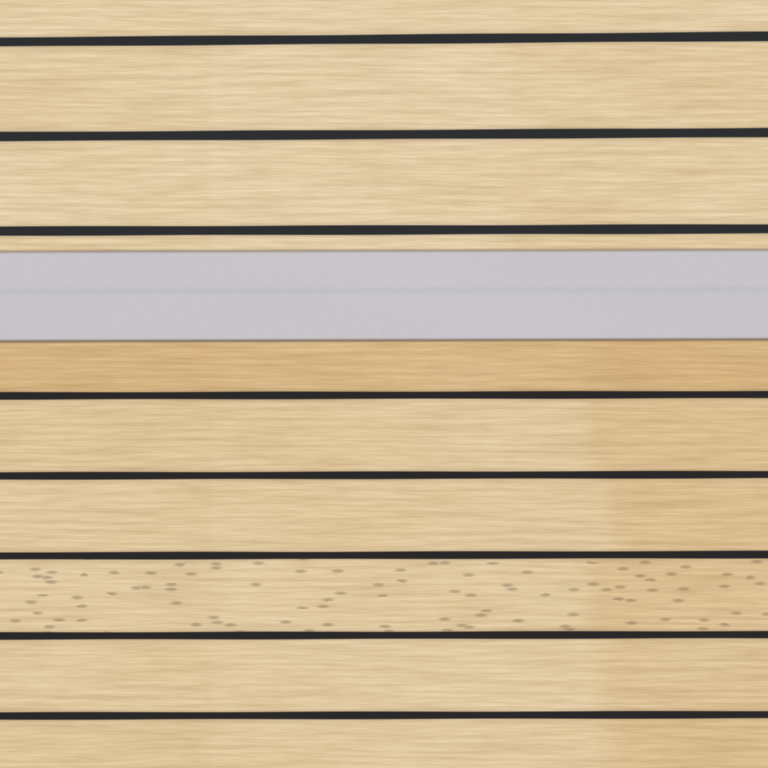
Reproduce this texture procedurally as a three.js fragment shader.

```glsl
// Horizontal pale timber slats with dark seams, split by a smooth grey rail.
// Seams repeat with fract at one pitch above the rail and another below;
// stretched cellular noise and layered sines give grain, tint and wear.
#define LOW_PITCH 0.1042
#define LOW_START 0.0677
#define LOW_HALF 0.0046
#define TOP_PITCH 0.1232
#define TOP_START 0.6990
#define TOP_HALF 0.0058
#define RAIL_BOTTOM 0.5555
#define RAIL_TOP 0.6725
#define SOFT 0.0014
#define GRAIN 0.09

varying vec2 vUv;

const vec3 PALE = vec3(0.885, 0.805, 0.660);
const vec3 TAN = vec3(0.815, 0.675, 0.475);
const vec3 BROWN = vec3(0.41, 0.34, 0.27);
const vec3 SEAM = vec3(0.165, 0.155, 0.155);
const vec3 RAIL = vec3(0.785, 0.772, 0.790);

vec2 hash2(vec2 p) {
  vec3 q = fract(p.xyx * vec3(0.1031, 0.1030, 0.0973));
  q += dot(q, q.yzx + 33.33);
  return fract((q.xx + q.yz) * q.zy);
}

// Distance to the nearest scattered point, and that point's random value
vec2 cells(vec2 p) {
  vec2 cell = floor(p);
  vec2 best = vec2(8.0, 0.0);
  for (int j = -1; j <= 1; j++) {
    for (int i = -1; i <= 1; i++) {
      vec2 id = cell + vec2(float(i), float(j));
      vec2 rnd = hash2(id + 57.0);
      float d = length(id + rnd - p);
      if (d < best.x) best = vec2(d, hash2(id + 131.0).x);
    }
  }
  return best;
}

// Slow sideways tint, from layered sines
float drift(vec2 p) {
  return (sin(p.x * 5.0 + 1.7 * sin(p.y * 9.0))
        + 0.6 * sin(p.x * 13.0 + p.y * 31.0)
        + 0.4 * sin(p.x * 23.0 - p.y * 57.0)) * 0.5;
}

// Fine streaks along the slat, about -1 to 1
float grain(vec2 p) {
  p.y += 0.0012 * sin(p.x * 11.0 + p.y * 40.0);
  float longStreak = cells(p * vec2(7.0, 150.0)).x;
  float shortStreak = cells(p * vec2(26.0, 330.0) + 19.0).x;
  float lines = sin(p.y * 610.0 + 2.0 * sin(p.x * 7.0 + p.y * 90.0));
  return (longStreak - 0.5) * 1.1 + (shortStreak - 0.5) * 0.8 + lines * 0.15;
}

vec3 slat(vec2 p, float id, float isTop) {
  float rnd = hash2(vec2(id + 9.0, isTop * 17.0 + 3.0)).x;

  // Tint: yellower below the rail, deepest in the slat that touches it
  float tint = mix(0.30, 0.16, isTop) + 0.12 * (rnd - 0.5);
  tint += (1.0 - isTop) * 0.58 * step(3.5, id);
  tint += 0.09 * drift(p + rnd * 3.0);

  // Board joints show as soft steps in tone
  float joint = smoothstep(0.755, 0.805, p.x + 0.02 * sin(id * 2.3));
  tint += (1.0 - isTop) * 0.30 * joint * (1.0 - 0.7 * step(3.5, id));
  tint += isTop * 0.10 * smoothstep(0.64, 0.68, p.x);
  tint -= 0.05 * smoothstep(0.272, 0.277, p.x);

  vec3 col = mix(PALE, TAN, clamp(tint, 0.0, 1.1));
  float g = grain(p + vec2(rnd * 5.0, 0.0));
  col *= 1.0 - GRAIN * g * vec3(0.7, 0.9, 1.2);

  // Small brown flecks on one weathered slat
  vec2 fleck = cells(p * vec2(38.0, 115.0) + 7.0);
  float worn = (1.0 - isTop) * (1.0 - step(0.5, abs(id - 1.0)));
  float mark = (1.0 - smoothstep(0.10, 0.42, fleck.x)) * step(0.80, fleck.y);
  return mix(col, BROWN, 0.32 * worn * mark);
}

void main() {
  vec2 p = vUv;

  // Seams tilt slightly, more so toward the top
  float isTop = step(0.5 * (RAIL_BOTTOM + RAIL_TOP), p.y);
  float tilt = mix(0.0018, 0.003 + 0.017 * (p.y - TOP_START), isTop);
  float y = p.y - tilt * p.x;
  float pitch = mix(LOW_PITCH, TOP_PITCH, isTop);
  float row = (y - mix(LOW_START, TOP_START, isTop)) / pitch;
  float seamDist = abs(fract(row + 0.5) - 0.5) * pitch;
  float seamHalf = mix(LOW_HALF, TOP_HALF, isTop);
  seamHalf += 0.0003 * sin(p.x * 17.0 + floor(row + 0.5) * 2.0);

  // Wood, with a warm edge beside each seam
  vec3 col = slat(p, floor(row), isTop);
  float edge = seamDist - seamHalf;
  col = mix(col, BROWN, 0.30 * exp(-max(edge, 0.0) * 480.0));
  vec3 seamColor = SEAM + isTop * vec3(0.01, 0.03, 0.035);
  col = mix(seamColor, col, smoothstep(-SOFT, SOFT, edge));

  // Grey rail with a faint groove and thin shaded borders
  float railY = p.y - 0.0025 * p.x;
  float railDist = abs(railY - 0.5 * (RAIL_BOTTOM + RAIL_TOP))
                 - 0.5 * (RAIL_TOP - RAIL_BOTTOM);
  float groove = exp(-pow((railY - 0.6205) / 0.004, 2.0));
  vec3 rail = RAIL - groove * vec3(0.030, 0.022, 0.012);
  rail += 0.012 * (cells(p * vec2(90.0, 130.0)).x - 0.5) + 0.006 * drift(p);
  col = mix(rail, col, smoothstep(-SOFT, SOFT, railDist));
  float border = exp(-pow(railDist / 0.0022, 2.0));
  col = mix(col, BROWN, border * mix(0.62, 0.40, isTop));

  gl_FragColor = vec4(col, 1.0);
}
```
